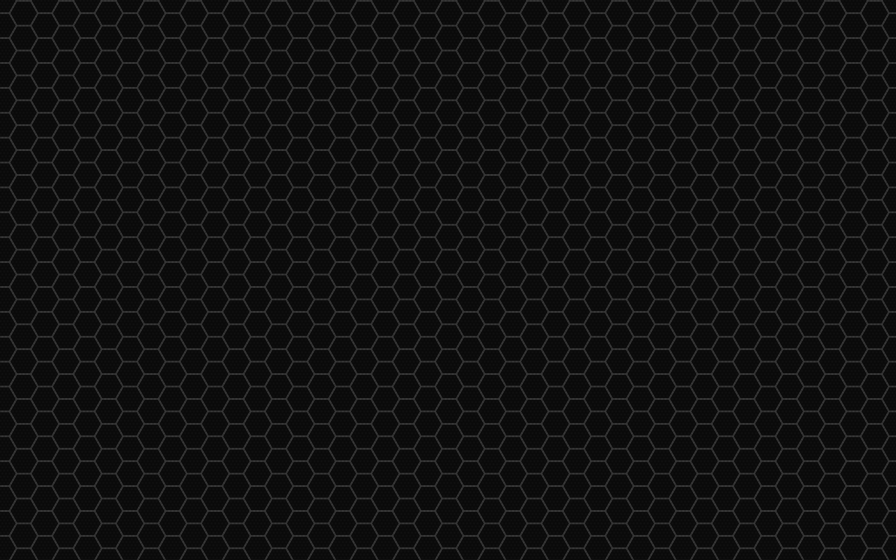
Write a Shadertoy shader that draws this pattern.

```glsl
// Dark honeycomb: thin grey outlines of flat-topped hexagons over near-black cells.
// Each point is folded to its nearest hexagon centre for a distance to the border;
// three crossed cosine waves add a fine mesh to the cells and bead the outlines.

// Hexagonal norm: 0.5 on the border of a flat-topped cell of height 1
float hexNorm(vec2 p) {
    p = abs(p);
    return max(p.y, dot(p, vec2(0.8660, 0.5)));
}

// Distance to the nearest border of the honeycomb
float borderDistance(vec2 p) {
    vec2 period = vec2(1.7320, 1.0);
    vec2 evenColumn = mod(p + 0.5 * period, period) - 0.5 * period;
    vec2 oddColumn = mod(p, period) - 0.5 * period;
    return 0.5 - min(hexNorm(evenColumn), hexNorm(oddColumn));
}

// Fine triangular weave, about -1.5 to 3
float mesh(vec2 p) {
    float k = 6.2832 * 8.0;
    return cos(k * p.y)
         + cos(k * dot(p, vec2(0.8660, 0.5)))
         + cos(k * dot(p, vec2(0.8660, -0.5)));
}

void mainImage(out vec4 fragColor, in vec2 fragCoord) {
    // One unit is one cell height: 22.5 rows, 42 columns at 8:5
    float rows = 22.5;
    float pixel = rows / iResolution.y;
    vec2 p = (fragCoord - 0.5 * iResolution.xy) * pixel;
    p = p * vec2(1.013, 1.0) + vec2(-0.05, 0.28);

    float weave = mesh(p);

    // Near-black cell with faint mesh
    vec3 cell = vec3(0.045 + 0.006 * weave);

    // Thin beaded outline
    vec3 outline = vec3(0.19 + 0.012 * weave);
    float line = 1.0 - smoothstep(-0.6 * pixel, 0.6 * pixel, borderDistance(p) - 0.038);

    fragColor = vec4(mix(cell, outline, line), 1.0);
}
```
